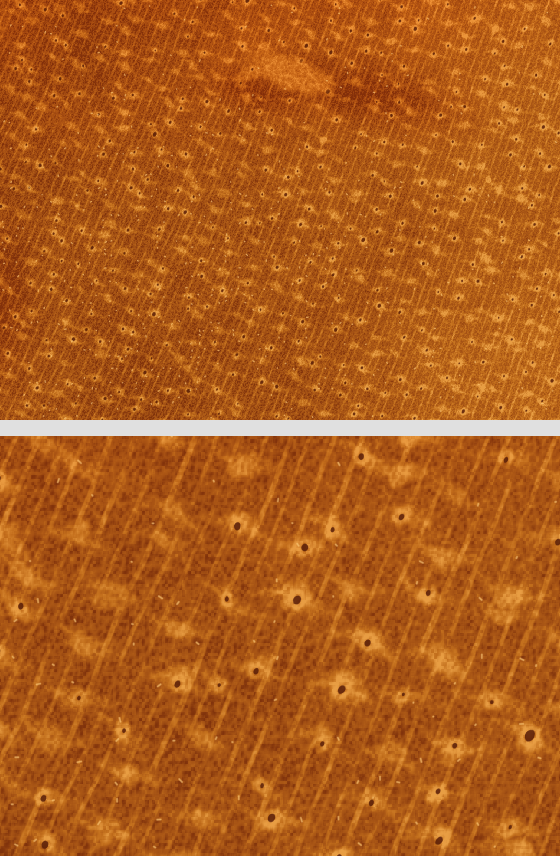
Top, the full canvas; bottom, a detail of the centre.
Write a WebGL 2 fragment shader that draws this texture.

```glsl
#version 300 es
precision highp float;

uniform vec2 u_resolution;
out vec4 fragColor;

vec2 hash2(vec2 p) {
    vec3 q = fract(p.xyx * vec3(0.1031, 0.1030, 0.0973));
    q += dot(q, q.yzx + 33.33);
    return fract((q.xx + q.yz) * q.zy);
}

// Layered sines, roughly -1 to 1
float waves(vec2 p) {
    float sum = 0.0;
    float amp = 0.6;
    for (int i = 0; i < 5; i++) {
        sum += amp * sin(p.x + 1.3 * sin(p.y * 0.8)) * sin(p.y + 1.1 * sin(p.x * 0.7 + 2.0));
        p = mat2(1.5, 1.1, -1.1, 1.5) * p + 1.7;
        amp *= 0.62;
    }
    return sum;
}

// Cellular noise: distance to the nearest scattered point
float cellular(vec2 p) {
    float nearest = 2.0;
    for (int k = 0; k < 9; k++) {
        vec2 id = floor(p) + vec2(k % 3 - 1, k / 3 - 1);
        nearest = min(nearest, length(id + hash2(id) - p));
    }
    return nearest;
}

float ellipse(vec2 p, vec2 center, vec2 radius, float angle) {
    float c = cos(angle), s = sin(angle);
    vec2 d = mat2(c, -s, s, c) * (p - center);
    return length(d / radius);
}

// Pale winged patches (x), dark pores (y) and their bright rims (z)
vec3 vessels(vec2 uv, vec2 cell, float px) {
    vec3 result = vec3(0.0);
    float rough = waves(uv * 110.0);
    for (int k = 0; k < 9; k++) {
        vec2 id = floor(uv / cell) + vec2(k % 3 - 1, k / 3 - 1);
        vec2 h = hash2(id + 17.0);
        vec2 g = hash2(id + 71.0);
        vec2 d = uv - (id + 0.5 + (h - 0.5) * 0.7) * cell;
        vec2 bent = d + vec2(0.003 * rough, 0.004 * sin(d.x * 85.0 + h.x * 6.28) + 0.003 * rough);
        float size = mix(0.65, 1.15, g.x);
        float core = 1.0 - smoothstep(0.45, 1.5, length(bent / (vec2(0.0135, 0.0095) * size)));
        float wing = exp(-pow(bent.y / 0.0042, 2.0)) * (1.0 - smoothstep(0.010, 0.039, abs(d.x)));
        result.x = max(result.x, max(core, 0.8 * wing * size));
        float radius = mix(0.0016, 0.0042, h.y * g.x);
        float dist = length(d * vec2(1.1, 0.9)) + 0.0009 * rough;
        float open = step(0.38, g.y);
        result.y = max(result.y, open * (1.0 - smoothstep(radius - px * 0.5, radius + px, dist)));
        result.z = max(result.z, open * exp(-pow((dist - radius - 0.0028) / 0.002, 2.0)));
    }
    return result;
}

// Thin pale rays running along uv.y
float rays(vec2 uv, float count, float px) {
    float x = uv.x * count + 0.25 * waves(uv * vec2(9.0, 7.0));
    vec2 h = hash2(vec2(floor(x), 5.0));
    float dist = abs(fract(x) - 0.5 + (h.x - 0.5) * 0.3) / count;
    float width = mix(0.0010, 0.0018, h.y);
    float line = 1.0 - smoothstep(width - px * 0.5, width + 0.0006 + px, dist);
    float broken = 0.75 + 0.4 * sin(uv.y * 23.0 + h.x * 40.0) * sin(uv.y * 61.0 + h.y * 30.0);
    return line * broken * mix(0.7, 1.0, h.y);
}

// Sparse bright slivers
float glints(vec2 p, float cell, float chance, float px) {
    vec2 id = floor(p / cell);
    vec2 h = hash2(id + 131.0);
    vec2 d = p - (id + 0.25 + 0.5 * h) * cell;
    float angle = hash2(id + 9.0).x * 3.14;
    vec2 axis = vec2(cos(angle), sin(angle));
    float along = max(abs(dot(d, axis)) - 0.0016 * h.x, 0.0);
    float dist = length(vec2(along, dot(d, vec2(-axis.y, axis.x))));
    return step(hash2(id + 53.0).y, chance) * (1.0 - smoothstep(0.0, 0.0006 + px, dist));
}

vec3 woodRamp(float t) {
    vec3 c = mix(vec3(0.50, 0.19, 0.04), vec3(0.66, 0.325, 0.075), smoothstep(-0.1, 0.32, t));
    c = mix(c, vec3(0.76, 0.42, 0.10), smoothstep(0.28, 0.60, t));
    return mix(c, vec3(0.91, 0.60, 0.24), smoothstep(0.52, 1.08, t));
}

void main() {
    float px = 1.0 / u_resolution.y;
    vec2 p = gl_FragCoord.xy * px;

    // Slanted grain axes, steeper toward the right
    float angle = 1.12 + 0.07 * p.x;
    vec2 along = vec2(cos(angle), sin(angle));
    vec2 uv = vec2(dot(p, vec2(along.y, -along.x)), dot(p, along));

    vec3 vessel = vessels(uv + 0.006 * waves(p * 8.0), vec2(0.062, 0.043), px);
    float grain = 0.55 * cellular(uv * vec2(200.0, 130.0)) + 0.45 * hash2(floor(p * 384.0)).x;
    float mottle = waves(uv * vec2(45.0, 30.0));
    float broad = waves(p * 4.0 + 2.0);

    // Scar and the stained wood around it
    float edge = 0.18 * waves(p * 35.0);
    float scar = 1.0 - smoothstep(0.6, 1.1, ellipse(p, vec2(0.695, 0.825), vec2(0.105, 0.044), -0.35) + edge);
    float tip = 1.0 - smoothstep(0.5, 1.1, ellipse(p, vec2(0.60, 0.826), vec2(0.055, 0.018), 0.25) + edge);
    float stain = exp(-pow(ellipse(p, vec2(0.90, 0.77), vec2(0.19, 0.065), -0.2), 2.0));
    stain += 0.8 * exp(-pow(ellipse(p, vec2(0.60, 0.78), vec2(0.09, 0.04), -0.3), 2.0));
    stain += exp(-pow(ellipse(p, vec2(0.0, 0.27), vec2(0.07, 0.18), 0.0), 2.0));

    // Tone from broad light down to fine grain
    float tone = 0.23 + 0.12 * broad + 0.20 * smoothstep(0.75, 1.35, p.x) - 0.26 * stain;
    tone += vessel.x * (0.50 + 0.12 * mottle) + 0.38 * rays(uv, 52.0, px) * (1.0 - 0.6 * vessel.x);
    tone += 0.62 * (grain - 0.47) + 0.07 * mottle + 0.20 * vessel.z;
    float scarTone = 0.76 + 0.5 * (cellular(p * 90.0) - 0.45) + 0.5 * (grain - 0.47);
    tone = mix(tone, scarTone, max(scar * 0.85, tip * 0.7));

    vec3 color = woodRamp(tone);
    float red = smoothstep(0.3, 1.0, p.y - 0.25 * p.x + 0.15 * broad) + 0.5 * stain;
    color *= mix(vec3(1.0, 1.03, 1.10), vec3(1.03, 0.93, 0.82), clamp(red, 0.0, 1.0));
    color = mix(color, vec3(0.34, 0.11, 0.03), 0.85 * vessel.y * (1.0 - scar));

    float chance = 0.03 + 0.18 * exp(-pow(ellipse(p, vec2(0.35, 0.3), vec2(0.6, 0.35), 0.0), 2.0));
    color = mix(color, vec3(1.0, 0.80, 0.48), 0.65 * glints(p, 0.016, chance, px));
    fragColor = vec4(clamp(color, 0.0, 1.0), 1.0);
}
```
